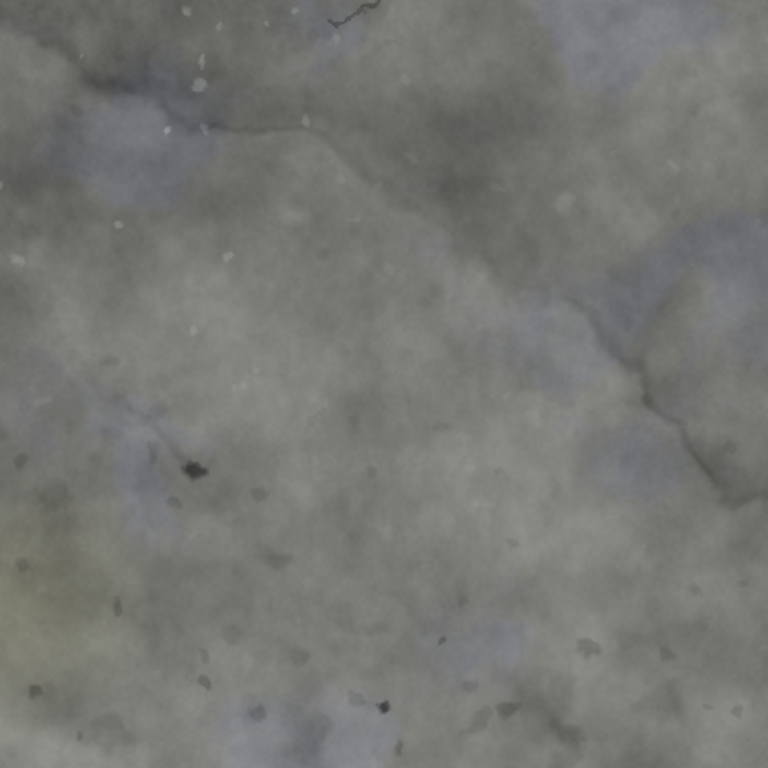
Write a Shadertoy shader that draws this texture.

```glsl
float hash(vec2 p) {
    vec3 q = fract(vec3(p.xyx) * 0.1031);
    q += dot(q, q.yzx + 33.33);
    return fract((q.x + q.y) * q.z);
}

float noise(vec2 p) {
    vec2 cell = floor(p), f = fract(p);
    f = f * f * f * (f * (f * 6.0 - 15.0) + 10.0);
    float low = mix(hash(cell), hash(cell + vec2(1, 0)), f.x);
    float high = mix(hash(cell + vec2(0, 1)), hash(cell + vec2(1, 1)), f.x);
    return mix(low, high, f.y);
}

// Fractal noise centred on zero
float fbm(vec2 p) {
    float sum = 0.0, weight = 0.5;
    for (int i = 0; i < 5; i++) {
        sum += weight * (noise(p) - 0.5);
        p = mat2(1.6, 1.2, -1.2, 1.6) * p + 17.3;
        weight *= 0.5;
    }
    return sum;
}

vec2 warp(vec2 p, float scale, float amount) {
    return p + amount * vec2(fbm(p * scale + 3.7), fbm(p * scale + 41.2));
}

// Soft round spots, one possible spot in each jittered cell
float spots(vec2 p, float cells, float chance, float radius, float seed) {
    vec2 q = p * cells, base = floor(q);
    float mask = 0.0;
    for (int j = -1; j <= 1; j++) {
        for (int i = -1; i <= 1; i++) {
            vec2 id = base + vec2(i, j);
            vec2 key = id + seed;
            vec2 centre = id + 0.15 + 0.7 * vec2(hash(key + 5.1), hash(key + 9.7));
            float size = radius * cells * mix(0.45, 1.0, hash(key + 23.4));
            float present = step(hash(key + 61.8), chance);
            float spot = 1.0 - smoothstep(0.3, 1.0, length(q - centre) / size);
            mask = max(mask, present * spot * mix(0.5, 1.0, hash(key + 77.0)));
        }
    }
    return mask;
}

// Signed height above a falling, bowed fault line
float fault(vec2 p, float start, float slope, float bow) {
    float line = start + slope * p.x + bow * sin(4.6 * p.x - 1.5);
    return (p.y - line) / sqrt(1.0 + slope * slope);
}

// Thin dark lip with a wide shadow on its upper side
float lip(float d, float width) {
    float core = exp(-d * d / (width * width));
    float shadow = smoothstep(-width, width, d) * exp(-max(d, 0.0) / (5.0 * width));
    return 0.6 * core + 0.4 * shadow;
}

float streak(vec2 p, vec2 a, vec2 b, float width) {
    vec2 pa = p - a, ba = b - a;
    float t = clamp(dot(pa, ba) / dot(ba, ba), 0.0, 1.0);
    return 1.0 - smoothstep(0.2 * width, width, length(pa - ba * t));
}

void mainImage(out vec4 fragColor, in vec2 fragCoord) {
    vec2 uv = fragCoord / iResolution.xy;
    vec2 bent = warp(uv, 5.0, 0.22);
    vec2 ragged = warp(uv, 30.0, 0.035);

    // Cloudy mineral tone with fine grain
    float tone = 0.462 + 0.16 * fbm(bent * 4.0 + 8.0) + 0.13 * fbm(uv * 13.0);
    tone += 0.05 * fbm(uv * vec2(65.0, 50.0)) + 0.014 * (noise(uv * 190.0) - 0.5);

    // Darker upper slab and weathered left corner
    float upper = fault(bent, 1.06, -0.72, 0.08);
    float lower = fault(bent, 0.63, -0.8, 0.02);
    float corner = 1.0 - smoothstep(0.1, 0.55, length(uv - vec2(0.08, 0.88)));
    tone += 0.018 - 0.045 * smoothstep(-0.02, 0.04, upper);
    tone -= 0.02 * corner * (1.0 + 5.0 * fbm(uv * 18.0 + 30.0));

    // Broken fault edges
    float breaks = smoothstep(0.3, 0.75, noise(uv * 7.0 + 2.0));
    tone -= 0.085 * lip(upper, 0.010) * mix(0.25, 1.0, breaks);
    tone -= 0.045 * lip(lower, 0.012) * mix(1.0, 0.15, breaks);
    tone -= 0.10 * streak(ragged, vec2(0.435, 0.965), vec2(0.5, 1.01), 0.005);

    // Stains and pits gather towards the lower left
    float pitted = 1.0 - smoothstep(0.3, 0.75, uv.y + 0.35 * uv.x);
    float stains = spots(warp(uv, 14.0, 0.10), 9.0, 0.45, 0.042, 11.0);
    float smudges = spots(ragged, 16.0, 0.25, 0.018, 37.0);
    float pits = spots(ragged, 7.0, 0.14, 0.024, 53.0);
    tone -= pitted * (0.075 * stains + 0.09 * smudges);
    tone -= 0.03 * smudges * (1.0 - pitted);
    tone *= 1.0 - 0.85 * pitted * pits;

    // Pale flecks and soft bright blooms
    float flecks = spots(ragged, 22.0, 0.16, 0.012, 71.0);
    float blooms = spots(warp(uv, 16.0, 0.06), 6.0, 0.3, 0.045, 89.0);
    tone += flecks * (0.025 + 0.12 * corner) + 0.04 * blooms;

    // Warm grey, bluish patches and an olive stain
    float blue = smoothstep(0.02, 0.22, fbm(bent * 5.0 + 60.0));
    float olive = 1.0 - smoothstep(0.0, 0.22, length(uv - vec2(0.02, 0.22)));
    vec3 tint = mix(vec3(1.0, 1.005, 0.962), vec3(0.985, 0.995, 1.035), blue);
    tint = mix(tint, vec3(1.01, 1.01, 0.86), 0.7 * olive);
    fragColor = vec4(clamp(tone * tint, 0.0, 1.0), 1.0);
}
```
